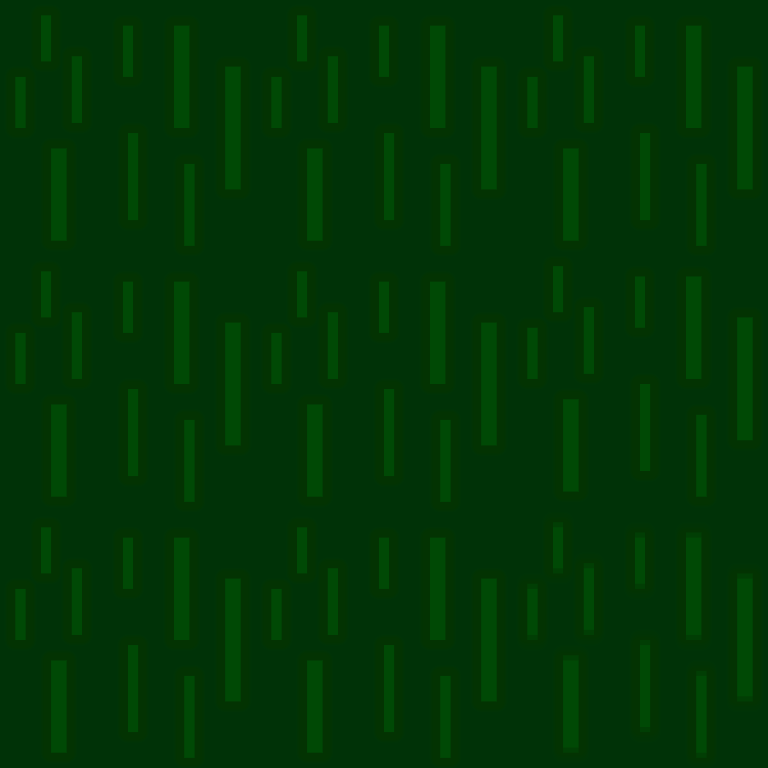
A Shadertoy shader for this pattern:

```glsl
// Dim green vertical dashes with faint halos, on a seamless 3 by 3 grid of tiles.
#define REPEATS 3.0
#define UNITS 50.0
#define HALO_WIDTH 1.8
#define HALO_SOFTNESS 0.4
#define LIFT 1.0
#define GROUND_COLOR vec3(0.000, 0.198, 0.028)
#define HALO_COLOR vec3(0.010, 0.200, 0.008)
#define DASH_COLOR vec3(0.000, 0.286, 0.020)

// Dashes of one tile: left, bottom, right, top in tile units
const int DASH_COUNT = 9;
const vec4 DASHES[DASH_COUNT] = vec4[DASH_COUNT](
    vec4( 3, 25,  5, 35), vec4( 8, 38, 10, 47), vec4(14, 26, 16, 39),
    vec4(24, 35, 26, 45), vec4(34, 25, 37, 45), vec4(44, 13, 47, 37),
    vec4(10,  3, 13, 21), vec4(25,  7, 27, 24), vec4(36,  2, 38, 18));

// Signed distance to a box given by its corners
float boxDistance(vec2 p, vec4 box) {
    vec2 d = max(box.xy - p, p - box.zw);
    return length(max(d, 0.0)) + min(max(d.x, d.y), 0.0);
}

float nearestDash(vec2 p) {
    float nearest = UNITS;
    for (int i = 0; i < DASH_COUNT; i++)
        nearest = min(nearest, boxDistance(p, DASHES[i]));
    return nearest;
}

// Coverage of dash (x) and halo (y)
vec2 dashLayers(vec2 p, float pixel) {
    float d = nearestDash(p);
    float dash = 1.0 - smoothstep(-0.5 * pixel, 0.5 * pixel, d);
    float soft = max(HALO_SOFTNESS, 0.5 * pixel);
    float halo = 1.0 - smoothstep(HALO_WIDTH - soft, HALO_WIDTH + soft, d);
    return vec2(dash, halo);
}

void mainImage(out vec4 fragColor, in vec2 fragCoord) {
    vec2 grid = fragCoord / iResolution.xy * REPEATS;
    vec2 tile = mod(floor(grid), REPEATS);
    vec2 p = fract(grid) * UNITS;
    float pixel = REPEATS * UNITS / min(iResolution.x, iResolution.y);

    // Last column: middle tile is lifted, bottom tile is a half-lifted ghost
    float lastColumn = step(REPEATS - 1.5, tile.x);
    float lifted = lastColumn * (1.0 - step(REPEATS - 1.5, tile.y));
    float ghost = lifted * (1.0 - step(0.5, tile.y));
    vec2 layers = dashLayers(p - vec2(0.0, LIFT * lifted), pixel);
    layers = mix(layers, dashLayers(p, pixel), 0.5 * ghost);

    vec3 color = mix(GROUND_COLOR, HALO_COLOR, layers.y);
    color = mix(color, DASH_COLOR, layers.x);
    fragColor = vec4(color, 1.0);
}
```
